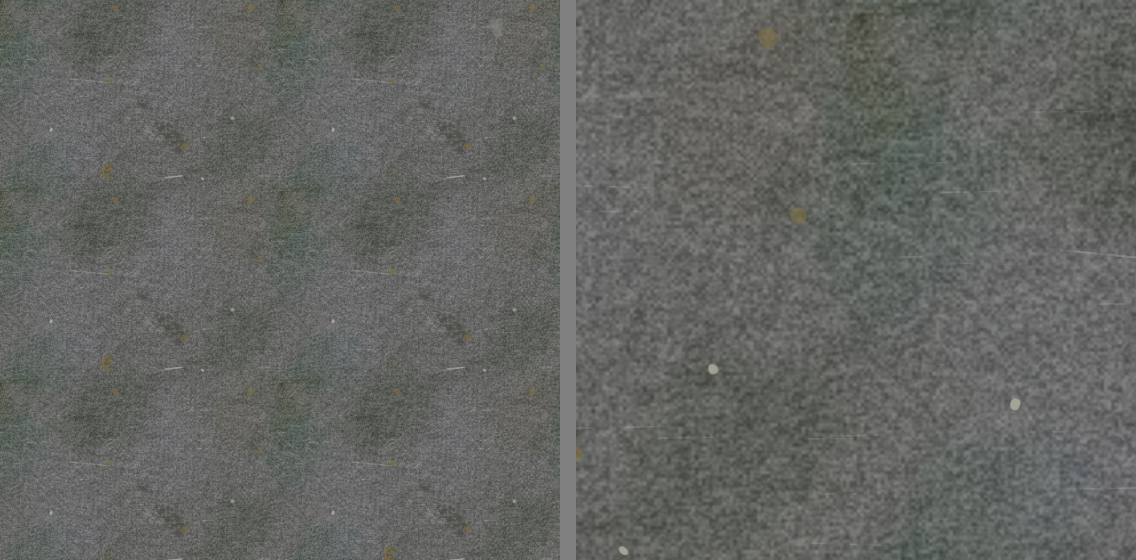
Left, the full canvas; right, a detail of the centre.
Reproduce this texture procedurally as a Shadertoy shader.

```glsl
const vec2 TILE = vec2(0.5035, 0.3420);   // repeat size in canvas units
const vec2 ASPECT = vec2(1.472, 1.0);     // tile proportions, height = 1
const vec3 STONE = vec3(0.400, 0.404, 0.392);
const vec3 OCHRE = vec3(0.50, 0.44, 0.27);
const vec3 PALE = vec3(0.66, 0.66, 0.61);
const vec3 CRACK = vec3(0.26, 0.245, 0.21);

// Tints added by olive, green, violet and brown stains
const vec3 TINTS[4] = vec3[4](
    vec3(-0.036, -0.032, -0.042), vec3(-0.024, -0.006, -0.012),
    vec3(0.011, 0.009, 0.021), vec3(0.002, -0.010, -0.020));

// Stains: centre in the tile, radius, tint index
const vec4 STAINS[12] = vec4[12](
    vec4(0.40, 0.14, 0.27, 0), vec4(0.27, 0.26, 0.17, 0), vec4(0.86, 0.80, 0.22, 0),
    vec4(0.06, 0.32, 0.22, 1), vec4(0.16, 0.87, 0.17, 1), vec4(0.03, 0.12, 0.18, 1),
    vec4(0.28, 0.86, 0.14, 2), vec4(0.25, 0.58, 0.32, 2), vec4(0.57, 0.40, 0.27, 2),
    vec4(0.61, 0.19, 0.17, 2), vec4(0.90, 0.16, 0.20, 3), vec4(0.08, 0.10, 0.10, 3));

// Specks: centre in the tile, radius, 0 for ochre or 1 for pale
const vec4 SPECKS[7] = vec4[7](
    vec4(0.390, 0.418, 0.014, 0), vec4(0.656, 0.764, 0.015, 0),
    vec4(0.890, 0.038, 0.016, 0), vec4(0.410, 0.046, 0.016, 0),
    vec4(0.827, 0.616, 0.009, 1), vec4(0.181, 0.680, 0.007, 1),
    vec4(0.720, 0.935, 0.007, 1));

float hash(vec2 p) {
    return fract(sin(dot(p, vec2(127.1, 311.7))) * 43758.5);
}

// Value noise that wraps after the given number of lattice cells
float noise(vec2 f, vec2 period) {
    vec2 p = f * period, i = floor(p), w = fract(p);
    w = w * w * (3.0 - 2.0 * w);
    float a = hash(mod(i, period));
    float b = hash(mod(i + vec2(1, 0), period));
    float c = hash(mod(i + vec2(0, 1), period));
    float d = hash(mod(i + 1.0, period));
    return mix(mix(a, b, w.x), mix(c, d, w.x), w.y);
}

float fbm(vec2 f, vec2 period) {
    float sum = 0.0, gain = 0.5;
    for (int i = 0; i < 5; i++) {
        sum += gain * noise(f, period);
        period *= 2.0;
        gain *= 0.5;
    }
    return sum / 0.97;
}

// Shortest offset to a point across the tile borders
vec2 wrapOffset(vec2 f, vec2 centre) {
    vec2 d = f - centre;
    return (d - round(d)) * ASPECT;
}

float disc(vec2 d, float radius, float blur) {
    return 1.0 - smoothstep(radius - blur, radius + blur, length(d));
}

// Tapered line of given half length and slope
float scratch(vec2 d, float halfLength, float slope, float width, float blur) {
    float taper = 1.0 - smoothstep(0.6, 1.0, abs(d.x) / halfLength);
    return taper * (1.0 - smoothstep(width, width + blur, abs(d.y - slope * d.x)));
}

void mainImage(out vec4 fragColor, in vec2 fragCoord) {
    vec2 uv = fragCoord / iResolution.xy;
    vec2 grid = vec2(uv.x, 1.0 - uv.y) / TILE;
    vec2 tile = floor(grid), f = fract(grid);
    float pixel = 1.0 / (iResolution.y * TILE.y);
    float cloud = fbm(f, vec2(9, 6));
    float detail = fbm(f + 0.37, vec2(30, 20));
    float rough = noise(f, vec2(105, 70));

    // Cloudy stains
    vec3 col = STONE + 0.04 * (cloud - 0.5) + 0.06 * (detail - 0.5);
    for (int i = 0; i < 12; i++) {
        vec4 s = STAINS[i];
        float dist = length(wrapOffset(f, s.xy)) + 0.25 * (cloud - 0.5) + 0.10 * (detail - 0.5);
        col += TINTS[int(s.w)] * (1.0 - smoothstep(s.z * 0.5, s.z * 1.15, dist));
    }

    // Woven grain
    float grain = noise(f, vec2(246, 168)) + 0.8 * noise(f + 0.21, vec2(213, 145)) - 0.9;
    col += 0.115 * grain + 0.05 * (noise(f, vec2(54, 171)) - 0.5) + 0.035 * (rough - 0.5);

    // Crumbling crack with pale fragments
    vec2 d = wrapOffset(f, vec2(0.575, 0.665));
    float along = clamp(dot(d, vec2(0.7071)), -0.14, 0.13);
    float crackDist = length(d - along * vec2(0.7071)) + 0.16 * (detail - 0.5);
    float crackMask = 1.0 - smoothstep(0.0, 0.06, crackDist);
    col = mix(col, CRACK, crackMask * mix(0.08, 0.6, smoothstep(0.4, 0.75, rough)));
    float crumbs = smoothstep(0.55, 0.78, noise(f, vec2(120, 81)));
    col = mix(col, PALE, 0.45 * crumbs * disc(wrapOffset(f, vec2(0.54, 0.69)), 0.035, 0.04));

    // Fine scattered scratches, then the two clear ones
    for (int i = 0; i < 26; i++) {
        float k = float(i);
        vec2 c = vec2(hash(vec2(k, 3.1)), hash(vec2(k, 7.7)));
        float len = mix(0.02, 0.12, hash(vec2(k, 5.3)));
        float line = scratch(wrapOffset(f, c), len, 0.08 * (hash(vec2(k, 9.2)) - 0.5), 0.0005, pixel);
        col += 0.07 * line * smoothstep(0.3, 0.7, rough);
    }
    float longLine = scratch(wrapOffset(f, vec2(0.305, 0.42)), 0.14, 0.10, 0.001, pixel);
    col = mix(col, PALE, 0.45 * longLine * smoothstep(0.1, 0.6, rough));
    col = mix(col, PALE, 0.75 * scratch(wrapOffset(f, vec2(0.615, 0.923)), 0.058, -0.11, 0.0015, pixel));

    // Specks shared by all tiles
    for (int i = 0; i < 7; i++) {
        vec4 s = SPECKS[i];
        float mask = disc(wrapOffset(f, s.xy), s.z + 0.012 * (rough - 0.5), pixel);
        col = mix(col, s.w > 0.5 ? PALE : OCHRE, mix(0.6, 0.9, s.w) * mask);
    }

    // Rust, an extra speck and a chalky smudge that differ by tile
    float rusty = tile.x == floor(tile.y / 2.0) ? 0.75 : 0.12;
    float flakes = smoothstep(0.2, 0.55, rough);
    vec2 rustOffset = wrapOffset(f, vec2(0.38, 0.895)) * vec2(1.5, 1.0);
    col = mix(col, vec3(0.52, 0.42, 0.15), rusty * flakes * disc(rustOffset, 0.036, 0.012));
    float extra = 0.6 * step(0.4, hash(tile + 2.0));
    col = mix(col, OCHRE, extra * disc(wrapOffset(f, vec2(0.925, 0.35)), 0.014, pixel));
    bool chalky = tile == vec2(1, 0);
    vec2 chalk = wrapOffset(f, vec2(0.765, chalky ? 0.145 : 0.33)) * vec2(1.5, 1.0);
    float chalkMask = disc(chalk + 0.07 * (detail - 0.5), 0.045, 0.025) * mix(0.5, 1.0, rough);
    col = mix(col, vec3(0.55, 0.57, 0.53), (chalky ? 0.7 : 0.2) * chalkMask);

    fragColor = vec4(clamp(col, 0.0, 1.0), 1.0);
}
```
